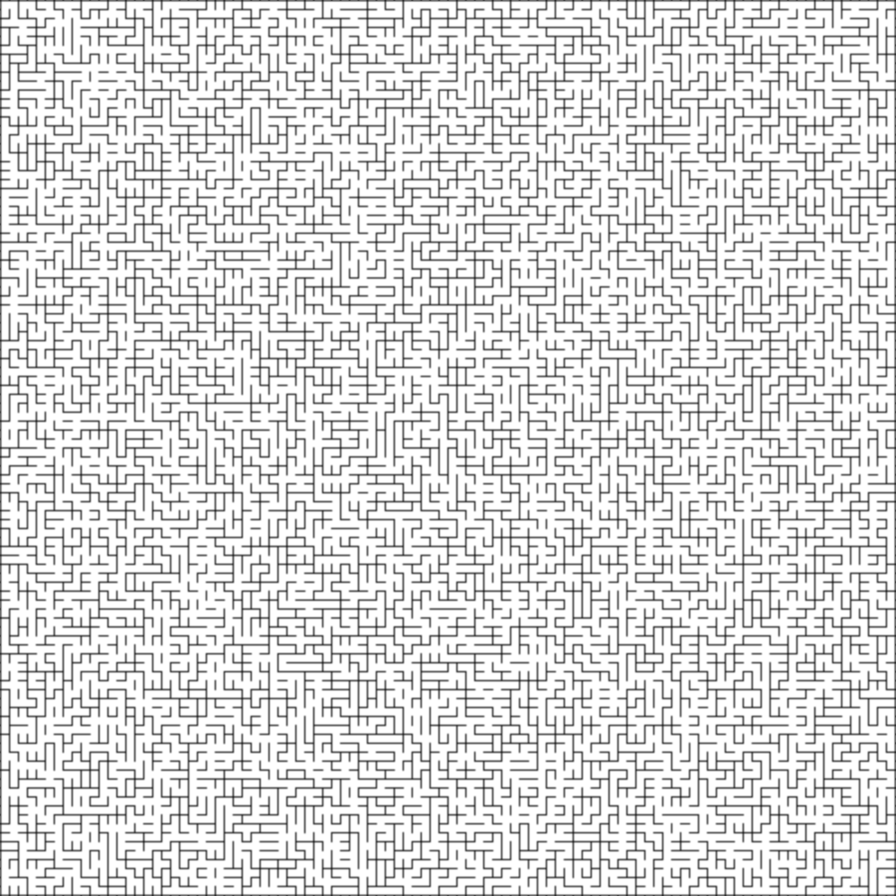
A three.js fragment shader for this pattern:

```glsl
// Draws a dense square maze of thin black walls on white paper.
varying vec2 vUv;

const float CELLS = 100.0;          // cells across the canvas
const float LINE_WIDTH = 0.00137;   // wall thickness, canvas units
const float SOFTNESS = 0.00195;     // edge blur radius, canvas units
const vec3 PAPER = vec3(1.0);
const vec3 INK = vec3(0.0);
const vec2 X = vec2(1.0, 0.0);
const vec2 Y = vec2(0.0, 1.0);

float hash(vec2 p) {
  vec3 q = fract(p.xyx * 0.1031);
  q += dot(q, q.yzx + 33.33);
  return fract((q.x + q.y) * q.z);
}

// Random weight of the lattice edge leaving a node along an axis.
// Border edges weigh nothing, edges outside the canvas weigh most.
float weight(vec2 node, vec2 axis) {
  vec2 middle = 2.0 * node + axis;
  vec2 fromCentre = abs(middle - CELLS);
  float reach = max(fromCentre.x, fromCentre.y);
  if (reach > CELLS + 0.5) return 1.0;
  if (reach > CELLS - 0.5) return 0.0;
  return 0.001 + 0.998 * hash(middle + 17.0);
}

// Smallest weight among the four edges at a node.
float lightest(vec2 node) {
  return min(min(weight(node, X), weight(node, Y)),
             min(weight(node - X, X), weight(node - Y, Y)));
}

// Largest weight among the four sides of a cell.
float heaviest(vec2 corner) {
  return max(max(weight(corner, X), weight(corner, Y)),
             max(weight(corner + Y, X), weight(corner + X, Y)));
}

// Local spanning tree rule: each node keeps its lightest edge, each cell
// opens its heaviest side, and the remaining edges split at half weight.
float wall(vec2 node, vec2 axis) {
  float w = weight(node, axis);
  if (w <= lightest(node) || w <= lightest(node + axis)) return 1.0;
  if (w >= heaviest(node) || w >= heaviest(node - axis.yx)) return 0.0;
  return step(w, 0.5);
}

// Integral of a triangular blur kernel of unit radius.
float blurredStep(float x) {
  float t = clamp(x, -1.0, 1.0);
  return 0.5 + t - 0.5 * t * abs(t);
}

// Blurred coverage of the interval from low to high.
float interval(float x, float low, float high, float blur) {
  return blurredStep((x - low) / blur) - blurredStep((x - high) / blur);
}

void main() {
  // Lattice coordinates, inset so the border lies inside the canvas
  float scale = CELLS / (1.0 - LINE_WIDTH);
  vec2 position = (vUv - 0.5 * LINE_WIDTH) * scale;
  vec2 node = floor(position + 0.5);
  vec2 p = position - node;
  float halfLine = 0.5 * LINE_WIDTH * scale;
  float blur = SOFTNESS * scale;

  // Arms reaching from the nearest node toward its neighbours
  float left = mix(halfLine, 1.0, wall(node - X, X));
  float right = mix(halfLine, 1.0, wall(node, X));
  float down = mix(halfLine, 1.0, wall(node - Y, Y));
  float up = mix(halfLine, 1.0, wall(node, Y));

  // Union of the horizontal and vertical bars
  float thinX = interval(p.x, -halfLine, halfLine, blur);
  float thinY = interval(p.y, -halfLine, halfLine, blur);
  float horizontal = interval(p.x, -left, right, blur) * thinY;
  float vertical = interval(p.y, -down, up, blur) * thinX;
  float coverage = horizontal + vertical - thinX * thinY;

  gl_FragColor = vec4(mix(PAPER, INK, clamp(coverage, 0.0, 1.0)), 1.0);
}
```
